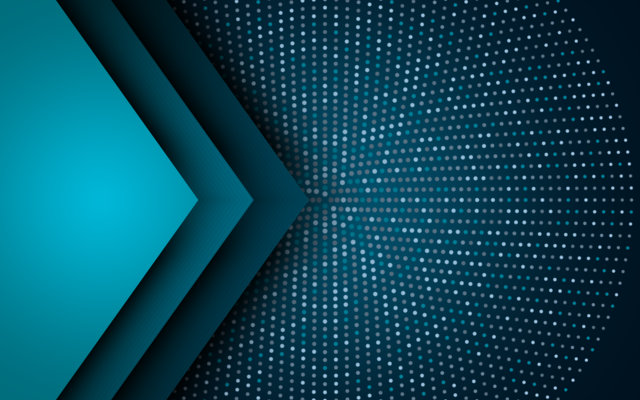
Reproduce this background procedurally as a WebGL 2 fragment shader.

```glsl
#version 300 es
precision highp float;
// Layered teal chevrons casting shadows over a glowing disc of ringed dots.
uniform vec2 u_resolution;
out vec4 fragColor;

const float TAU = 6.2831853;

float hash(vec2 p) {
    vec3 q = fract(vec3(p.xyx) * 0.1031);
    q += dot(q, q.yzx + 33.33);
    return fract((q.x + q.y) * q.z);
}

// Dark blue field with a soft glow behind the chevron tip.
vec3 backdrop(vec2 p) {
    float r = length(p - vec2(0.86, 0.5));
    return mix(vec3(0.0, 0.06, 0.11), vec3(0.01, 0.32, 0.43), exp(-4.5 * r * r));
}

// Concentric rings of dots; ring k holds 4k dots and the gaps grow outward.
vec4 dotRings(vec2 p, float px) {
    vec2 q = p - vec2(0.8125, 0.5);
    float a = 0.015, b = 0.000104;
    float k = round((sqrt(a * a + 4.0 * b * length(q)) - a) / (2.0 * b));
    if (k < 1.0 || k > 40.0) return vec4(0.0);
    float count = 4.0 * k;
    float j = round(atan(q.y, q.x) / TAU * count);
    float angle = TAU * j / count;
    float d = length(q - (a * k + b * k * k) * vec2(cos(angle), sin(angle)));

    // Most dots are grey, some pale, a few teal.
    vec2 id = vec2(k, mod(j + count, count));
    float pick = hash(id + 7.0);
    float far = k / 40.0;
    vec3 tint = mix(vec3(0.33, 0.40, 0.46), vec3(0.43, 0.52, 0.60), hash(id + 51.0));
    if (pick > 0.70) tint = vec3(0.60, 0.73, 0.83);
    if (pick < 0.17) tint = vec3(0.0, 0.48, 0.57);
    tint *= 1.0 + 0.2 * far;
    float radius = mix(0.0064, 0.0038, far);
    return vec4(tint, 0.9 * (1.0 - smoothstep(-px, px, d - radius)));
}

// Darkening beside an edge, softened where the two arms meet.
float shadow(float d, float arm, float width) {
    float strength = mix(0.48, 0.9, smoothstep(0.0, 0.16, arm));
    return 1.0 - strength * exp(-pow(max(d, 0.0) / width, 1.3));
}

void main() {
    vec2 p = gl_FragCoord.xy / u_resolution.y;
    float px = 1.0 / u_resolution.y;
    float arm = abs(p.y - 0.5);
    float chevron = p.x + 0.7125 * arm;

    vec3 color = backdrop(p);
    vec4 dots = dotRings(p, px);
    color = mix(color, dots.rgb, dots.a);
    color *= shadow(chevron - 0.772, arm, 0.085);

    // Two folded bands, dimmer toward the top and finely striped.
    float dim = 1.0 - smoothstep(0.0, 0.75, arm) * (p.y > 0.5 ? 0.75 : 0.4);
    float stripes = 1.0 + 0.025 * sin(chevron * TAU * 90.0);
    for (int i = 1; i >= 0; i--) {
        float inner = 0.496 + 0.138 * float(i);
        vec3 band = i == 1 ? vec3(0.0, 0.27, 0.355) : vec3(0.0, 0.43, 0.53);
        band *= dim * stripes * shadow(chevron - inner, arm, 0.075);
        float edge = chevron - inner - 0.138;
        color = mix(color, band, 1.0 - smoothstep(-px, px, edge));
    }

    // Front panel with its radial highlight.
    float r = length(p - vec2(0.254, 0.5));
    vec3 panel = mix(vec3(0.0, 0.73, 0.86), vec3(0.0, 0.43, 0.49), smoothstep(-0.08, 0.56, r));
    color = mix(color, panel, 1.0 - smoothstep(-px, px, chevron - 0.496));

    fragColor = vec4(color, 1.0);
}
```
